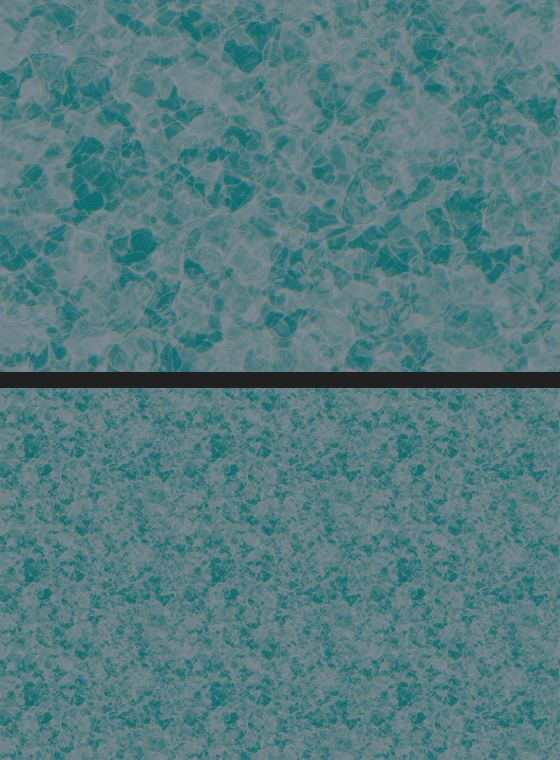
Top, the tile; bottom, the same tile 3 across and 3 down.
Give the GLSL for this texture, as a Shadertoy shader.

```glsl
// Rippling teal pool water laced with pale caustic lines, as a seamless tile.
// Wrapped cellular layers are bent by the slopes of layered sine waves;
// cell shades, borders and inner rings add up to a tone, then a colour.

const float TAU = 6.2831853;

vec3 hash3(vec2 p) {
    vec3 q = fract(p.xyx * vec3(0.1031, 0.1030, 0.0973));
    q += dot(q, q.yxz + 33.33);
    return fract((q.xxy + q.yzz) * q.zyx);
}

// Sum of sines with whole wave counts: xy = slope, z = height
vec3 waves(vec2 uv, float frequency, float seed) {
    vec3 sum = vec3(0.0);
    for (int i = 0; i < 12; i++) {
        float n = float(i);
        float angle = 2.4 * n + seed;
        vec2 dir = vec2(cos(angle), sin(angle));
        float f = frequency * (0.6 + 0.8 * fract(0.618 * n + seed));
        vec2 count = round(f * dir * vec2(1.5, 1.0));
        float phase = TAU * dot(count, uv) + 1.7 * n * n + 9.0 * seed;
        sum += vec3(dir * cos(phase), sin(phase));
    }
    return sum / 2.45;
}

// Wrapped cellular noise: x = distance from border, y = shade, z = second random
vec3 cells(vec2 uv, vec2 count, float seed) {
    vec2 p = uv * count;
    vec2 base = floor(p);
    float nearest = 9.0, second = 9.0;
    vec2 look = vec2(0.0);
    for (int y = -1; y <= 1; y++) {
        for (int x = -1; x <= 1; x++) {
            vec2 cell = base + vec2(x, y);
            vec2 id = mod(cell, count) + seed;
            vec2 site = cell + 0.05 + 0.9 * hash3(id).xy;
            float d = length(p - site);
            if (d < nearest) {
                second = nearest;
                nearest = d;
                look = hash3(id + 71.0).xy;
            } else {
                second = min(second, d);
            }
        }
    }
    return vec3(second - nearest, look);
}

// Cell shade that fades out towards the border, so edges stay smooth
float patchShade(vec3 cell) {
    return (cell.y - 0.5) * smoothstep(0.0, 0.16, cell.x);
}

float waterTone(vec2 uv) {
    // Refraction by broad swell, ripples and fine wavelets
    vec3 swell = waves(uv, 6.0, 0.37);
    vec3 ripple = waves(uv, 16.0, 1.91);
    vec3 wavelet = waves(uv, 33.0, 4.23);
    vec2 toUv = vec2(0.667, 1.0);
    vec2 fine = 0.0022 * wavelet.xy;
    vec2 bend = (0.016 * swell.xy + 0.0085 * ripple.xy + fine) * toUv;
    vec2 counterBend = (0.0095 * ripple.yx - 0.014 * swell.yx - fine) * toUv;

    vec3 large = cells(uv + bend, vec2(15.0, 11.0), 3.0);
    vec3 middle = cells(uv + counterBend, vec2(22.0, 18.0), 40.0);
    vec3 small = cells(uv + 0.7 * bend - 0.5 * counterBend, vec2(38.0, 30.0), 90.0);

    // Overlapping flat pools
    float tone = 0.215 + 0.15 * patchShade(large) + 0.19 * patchShade(middle)
               + 0.15 * patchShade(small);

    // Bright caustic borders
    tone += 0.19 * exp(-large.x / 0.10) * (0.7 + 0.3 * sin(3.0 * swell.z));
    tone += 0.14 * exp(-middle.x / 0.12);
    tone += 0.07 * exp(-small.x / 0.18);

    // Rings that follow the cell outline and die out inwards
    float ringed = smoothstep(0.2, 0.8, large.z) * smoothstep(0.04, 0.15, large.x);
    tone += 0.075 * ringed * exp(-1.6 * large.x) * sin(20.0 * large.x + 2.5 * ripple.z);

    // Thin filaments and fine ripple bands
    tone += 0.08 * exp(-6.0 * abs(ripple.z + 0.4 * swell.z));
    tone += 0.022 * sin(4.0 * ripple.z + 2.0 * wavelet.z);

    // Crisp pool edges: separate dark water from lit water
    return tone + 0.035 * tanh((tone - 0.235) / 0.05);
}

void mainImage(out vec4 fragColor, in vec2 fragCoord) {
    vec2 uv = fragCoord / iResolution.xy;
    float tone = waterTone(uv);
    float shifted = waterTone(uv + vec2(0.0016, 0.0026));

    // Deep teal to pale grey, with softened highlights
    vec3 deepTeal = vec3(0.06, 0.425, 0.435);
    vec3 paleGrey = vec3(0.56, 0.55, 0.57);
    tone -= 0.4 * max(tone - 0.42, 0.0);
    float light = clamp((tone - 0.06) / 0.5, 0.0, 1.0);
    vec3 color = mix(deepTeal, paleGrey, light);

    // Blue and amber fringes where light splits
    float fringe = clamp(shifted - tone, -0.12, 0.12);
    color += fringe * vec3(-0.15, 0.1, 0.45);

    fragColor = vec4(color, 1.0);
}
```
